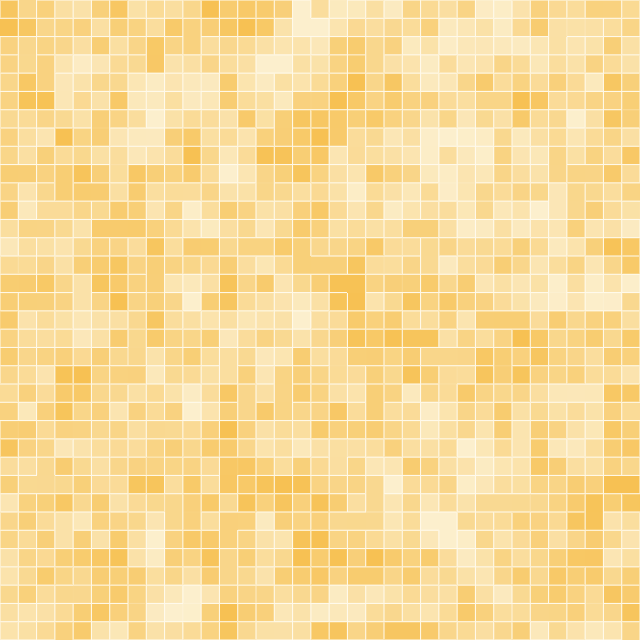
This pattern is drawn by a Shadertoy shader. Its source:

```glsl
float hash(vec2 p) {
    vec3 q = fract(p.xyx * 0.1031);
    q += dot(q, q.yzx + 33.33);
    return fract((q.x + q.y) * q.z);
}

float valueNoise(vec2 p) {
    vec2 cell = floor(p);
    vec2 f = fract(p);
    f = f * f * (3.0 - 2.0 * f);
    float bottom = mix(hash(cell), hash(cell + vec2(1, 0)), f.x);
    float top = mix(hash(cell + vec2(0, 1)), hash(cell + vec2(1, 1)), f.x);
    return mix(bottom, top, f.y);
}

// Tile lightness: soft clusters plus an independent offset per tile
float tileTone(vec2 tile) {
    float cluster = valueNoise(tile * 0.47 + 71.3);
    float grain = hash(tile + 19.0);
    return clamp(0.51 + 1.4 * (mix(cluster, grain, 0.4) - 0.5), 0.0, 1.0);
}

// Share of a pixel covered by a line centred at distance zero
float lineCoverage(float dist, float halfWidth, float pixel) {
    float inner = max(dist - 0.5 * pixel, -halfWidth);
    float outer = min(dist + 0.5 * pixel, halfWidth);
    return clamp((outer - inner) / pixel, 0.0, 1.0);
}

// Joints vanish between tiles of nearly equal tone
float jointStrength(float toneA, float toneB) {
    return smoothstep(0.010, 0.024, abs(toneA - toneB));
}

void mainImage(out vec4 fragColor, in vec2 fragCoord) {
    const float tileCount = 35.0;
    vec2 grid = fragCoord / iResolution.y * tileCount;
    float pixel = tileCount / iResolution.y;

    vec2 tile = floor(grid);
    vec2 offset = fract(grid) - 0.5;
    vec2 side = vec2(offset.x < 0.0 ? -1.0 : 1.0, offset.y < 0.0 ? -1.0 : 1.0);
    vec2 edgeDist = 0.5 - abs(offset);

    // Flat tile colour from amber to cream
    float tone = tileTone(tile);
    vec3 color = mix(vec3(0.968, 0.758, 0.325), vec3(0.988, 0.938, 0.805), tone);

    // Pale joints on the nearest vertical and horizontal edges
    float vertical = lineCoverage(edgeDist.x, 0.028, pixel)
        * jointStrength(tone, tileTone(tile + vec2(side.x, 0.0)));
    float horizontal = lineCoverage(edgeDist.y, 0.028, pixel)
        * jointStrength(tone, tileTone(tile + vec2(0.0, side.y)));
    color = mix(color, vec3(1.0, 0.985, 0.935), max(vertical, horizontal));

    fragColor = vec4(color, 1.0);
}
```
